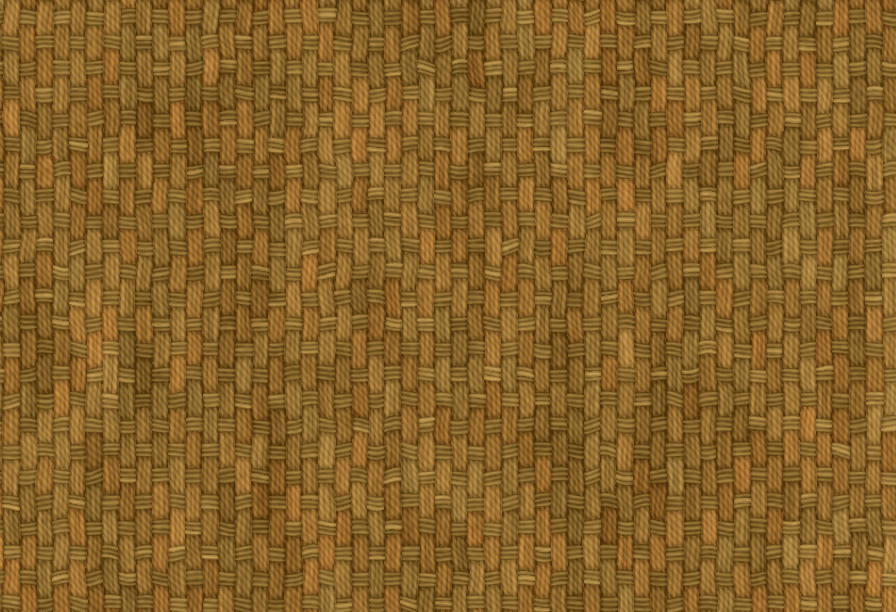
Reproduce this texture procedurally as a Shadertoy shader.

```glsl
// Coarse golden-brown basket weave of long upright bundles and short crossing yarns.

float hash(vec2 p) {
    vec3 q = fract(p.xyx * vec3(0.1031, 0.1030, 0.0973));
    q += dot(q, q.yzx + 33.33);
    return fract((q.x + q.y) * q.z);
}

float noise(vec2 p) {
    vec2 c = floor(p), f = fract(p);
    f = f * f * (3.0 - 2.0 * f);
    return mix(mix(hash(c), hash(c + vec2(1, 0)), f.x),
               mix(hash(c + vec2(0, 1)), hash(c + vec2(1, 1)), f.x), f.y);
}

// Soft round profile of parallel strands, from -1 in the grooves to 1 on the crests
float strands(float x) {
    return cos(6.2832 * x);
}

void mainImage(out vec4 fragColor, in vec2 fragCoord) {
    vec2 uv = fragCoord / iResolution.xy;

    // 54 columns and 24 rows, with slightly uneven yarn paths
    vec2 weave = vec2(54.0 * uv.x - 0.2, 24.0 * (1.0 - uv.y) - 0.18);
    vec2 path = weave;
    weave.x += 0.22 * (noise(path * vec2(0.6, 0.9)) - 0.5);
    weave.y += 0.24 * (noise(path * vec2(0.8, 0.5) + 71.0) - 0.5);

    // Alternate columns are shifted by one row, giving the checkered interlacing
    float column = floor(weave.x);
    float x = weave.x - column - 0.5;
    float phase = weave.y - 0.5 + column;
    float y = mod(phase, 2.0) - 1.0;
    vec2 crossId = vec2(column, floor(phase * 0.5));
    vec2 bundleId = vec2(column, floor((phase + 1.0) * 0.5) + 200.0);
    float along = mod(phase + 1.0, 2.0) - 1.0;

    // Upright bundles: fine strands with a slanted twist, dark sides and ends
    float lean = 0.5 * (hash(bundleId + 5.0) - 0.5);
    float lane = 3.5 * x + lean * along;
    float upright = 0.58 + 0.12 * strands(lane)
        + 0.13 * strands(lane * 0.7 - along * 3.2 + hash(bundleId + 9.0))
        + 0.28 * (hash(bundleId) - 0.5)
        + 0.24 * (hash(vec2(floor(lane + 0.5), bundleId.y + column * 7.0)) - 0.5);
    upright -= 0.36 * smoothstep(0.32, 0.52, abs(x));
    upright -= 0.34 * smoothstep(0.46, 0.74, abs(along) + 0.3 * x * x);

    // Crossing yarns: three tilted strands with occasional bright straw
    float tilt = 0.9 * (hash(crossId + 31.0) - 0.5);
    float thread = y * 5.0 + tilt * x;
    float straw = hash(vec2(floor(thread + 0.5) + 40.0, crossId.y * 3.0 + column * 11.0));
    float crossing = 0.47 + 0.24 * strands(thread)
        + 0.3 * (straw - 0.5) + 0.2 * smoothstep(0.85, 0.95, straw);
    crossing -= 0.28 * smoothstep(0.3, 0.52, abs(x));
    crossing -= 0.3 * smoothstep(0.2, 0.32, abs(y));

    float edge = 0.04 + 12.0 / iResolution.y;
    float isCross = 1.0 - smoothstep(0.29 - edge, 0.29 + edge, abs(y) + 0.12 * x * x);
    float tone = mix(upright, crossing, isCross);

    // Fibre grain and broad uneven fading
    vec2 grain = mix(vec2(7.0, 4.0), vec2(3.0, 11.0), isCross);
    tone += 0.26 * (noise(path * grain) - 0.5);
    tone += 0.20 * (noise(path * vec2(0.35, 0.22) + 13.0) - 0.5);
    tone += 0.14 * (hash(vec2(column, 500.0)) - 0.5);

    // Brown to straw, redder on some bundles and olive on the crossings
    vec3 color = mix(vec3(0.38, 0.255, 0.075), vec3(0.73, 0.55, 0.275), clamp(tone, -0.2, 1.15));
    float warmth = hash(bundleId + 77.0) - 0.45;
    vec3 tint = mix(vec3(1.0 + 0.07 * warmth, 1.0 - 0.05 * warmth, 1.0 - 0.15 * warmth),
                    vec3(0.97, 1.02, 1.05), isCross);
    fragColor = vec4(color * tint, 1.0);
}
```
